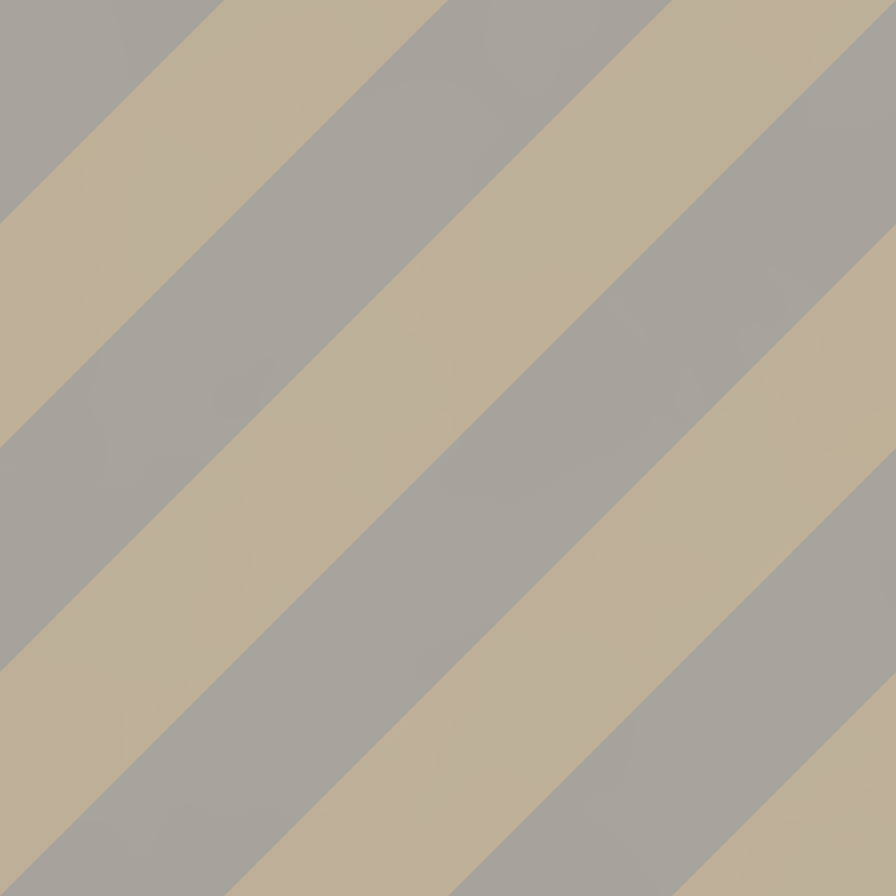
Give the GLSL for this pattern, as a WebGL 1 fragment shader.

```glsl
precision highp float;
// Broad diagonal stripes in sand and warm grey, with a faint cloudy mottling.

uniform vec2 u_resolution;

const vec3 SAND = vec3(0.745, 0.691, 0.598);
const vec3 GREY = vec3(0.655, 0.640, 0.614);
const vec3 WARM_TINT = vec3(0.010, -0.004, -0.002);  // hue drift of the mottling
const vec3 EDGE_TINT = vec3(0.012, 0.002, -0.006);   // warm rim inside the sand
const float REPEATS = 2.0;        // stripe pairs across and down
const float SAND_SHARE = 0.5;     // part of each repeat that is sand
const float RIM_WIDTH = 0.006;    // in canvas units
const float MOTTLE_SCALE = 5.0;
const float MOTTLE_AMOUNT = 0.008;

float hash(vec2 p) {
  return fract(sin(dot(p, vec2(127.1, 311.7))) * 43758.5453);
}

float valueNoise(vec2 p) {
  vec2 cell = floor(p);
  vec2 f = fract(p);
  f = f * f * (3.0 - 2.0 * f);
  float low = mix(hash(cell), hash(cell + vec2(1.0, 0.0)), f.x);
  float high = mix(hash(cell + vec2(0.0, 1.0)), hash(cell + vec2(1.0, 1.0)), f.x);
  return mix(low, high, f.y);
}

float cloud(vec2 p) {
  float sum = 0.0;
  float weight = 0.5;
  for (int octave = 0; octave < 3; octave++) {
    sum += weight * valueNoise(p);
    p = p * 2.0 + 17.3;
    weight *= 0.5;
  }
  return sum / 0.875;
}

// Signed distance to the nearest stripe edge, positive inside the sand.
float sandDistance(vec2 uv) {
  float phase = fract((uv.x + 1.0 - uv.y) * REPEATS);
  float fromCentre = abs(phase - 0.5 * (1.0 - SAND_SHARE));
  fromCentre = min(fromCentre, 1.0 - fromCentre);
  return (fromCentre - 0.5 * (1.0 - SAND_SHARE)) / (REPEATS * sqrt(2.0));
}

void main() {
  vec2 uv = gl_FragCoord.xy / u_resolution;
  float pixel = 1.0 / min(u_resolution.x, u_resolution.y);

  // Stripes with smoothed edges
  float d = sandDistance(uv);
  float sand = smoothstep(-0.7 * pixel, 0.7 * pixel, d);
  vec3 color = mix(GREY, SAND, sand);

  // Uneven warm rim along the sand edges
  float rim = sand * (1.0 - smoothstep(0.0, RIM_WIDTH, d));
  color += EDGE_TINT * rim * valueNoise(uv * 9.0);

  // Cloudy drift in brightness and hue
  color += MOTTLE_AMOUNT * (cloud(uv * MOTTLE_SCALE) - 0.5);
  color += WARM_TINT * (cloud(uv * MOTTLE_SCALE + 41.0) - 0.5);

  gl_FragColor = vec4(color, 1.0);
}
```
